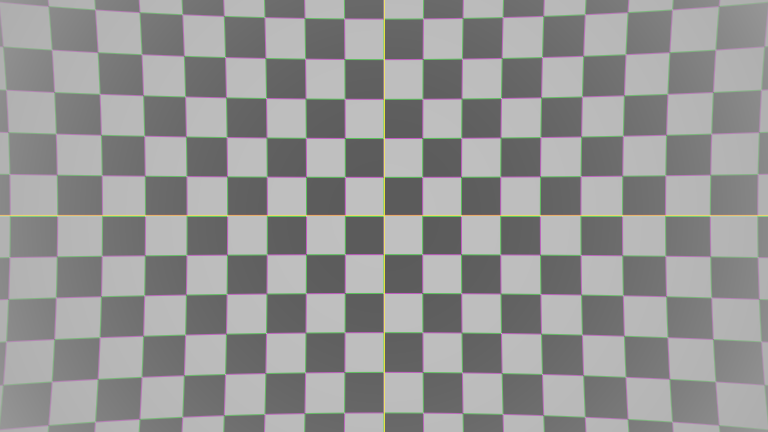
Reproduce this pattern procedurally as a Shadertoy shader.

```glsl
// Grey checkerboard seen through a pincushion lens, fading to haze at the rim.
// Green is sampled slightly off from red and blue, which fringes every edge;
// two thin yellow axes cross at the centre, their red and green parts offset.

const float CELL = 0.0894;       // cell size at the centre, in canvas heights
const float PINCUSHION = 0.0935; // strength of the radial distortion
const float FRINGE = 0.0024;     // displacement of the green channel
const float AXIS_HALF = 0.0013;  // half width of the axis lines
const float DARK = 0.355;
const float LIGHT = 0.752;
const float HAZE = 0.66;

// Radial lens mapping from canvas to board
vec2 lens(vec2 p, float strength) {
    return p * (1.0 - strength * dot(p, p));
}

// Square wave of period 2 with edges softened over the given width
vec2 squareWave(vec2 x, float soft) {
    vec2 edge = 0.5 - abs(fract(x) - 0.5);
    vec2 side = 1.0 - 2.0 * mod(floor(x), 2.0);
    return side * clamp(edge / soft, 0.0, 1.0);
}

// Grey level of the board at p
float checker(vec2 p, float cell, float pixel) {
    vec2 wave = squareWave(lens(p, PINCUSHION) / cell, 0.5 * pixel / cell);
    return mix(LIGHT, DARK, 0.5 + 0.5 * wave.x * wave.y);
}

// Coverage of a line at signed distance d
float stroke(float d, float halfWidth, float pixel) {
    return 1.0 - smoothstep(-0.5 * pixel, 0.5 * pixel, abs(d) - halfWidth);
}

// Coverage per channel of an axis whose red and green parts are split
vec3 axisLine(float d, float split, float pixel) {
    float red = stroke(d - split, AXIS_HALF, pixel);
    float green = stroke(d + split, AXIS_HALF, pixel);
    return vec3(red, green, 0.6 * red * green);
}

void mainImage(out vec4 fragColor, in vec2 fragCoord) {
    float pixel = 1.0 / iResolution.y;
    vec2 p = (fragCoord - 0.5 * iResolution.xy) * pixel;

    // Board with the green channel displaced right and down
    vec2 shift = 0.5 * FRINGE * vec2(1.0, -1.0);
    float redBlue = checker(p + shift, CELL, pixel);
    float green = checker(p - shift, CELL, pixel);
    vec3 color = vec3(redBlue, green, redBlue);

    // Haze grows with the distance from the centre
    float haze = clamp(0.75 * dot(p, p), 0.0, 1.0);
    color = mix(color, vec3(HAZE), haze);

    // Centre axes
    vec3 axes = max(axisLine(p.x - 0.0008, 0.0002, pixel),
                    axisLine(p.y - 0.0008, 0.0008, pixel));
    color = mix(color, vec3(0.95, 0.95, 0.1), 0.9 * axes);

    fragColor = vec4(color, 1.0);
}
```
